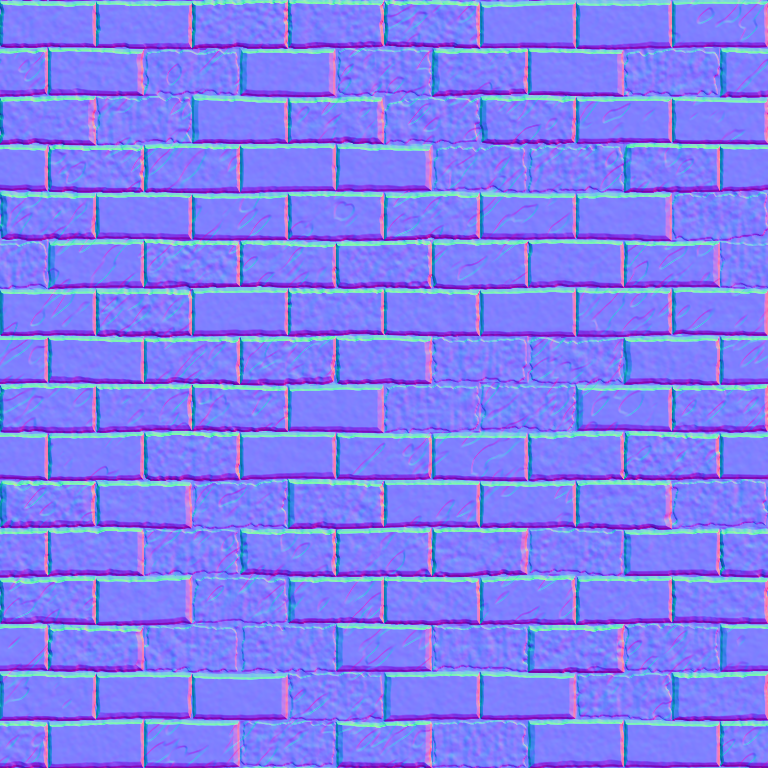
A three.js fragment shader for this texture map:

```glsl
// Tangent-space normal map of a worn running-bond brick wall, 8 bricks by 16 rows.
// A height field (bevelled bricks, sunken bricks, chips and grain) is built from
// distances to the brick edges and cellular lumps, then differentiated.
varying vec2 vUv;

const vec2  BRICKS = vec2(8.0, 16.0);   // repeats across and up
const float SUNKEN_SHARE = 0.17;        // share of bricks set back in the wall
const float RAISED_HEIGHT = 0.0095;
const float SUNKEN_HEIGHT = 0.0016;
const float JOINT_HALF = 0.0006;        // flat mortar beside each brick
const float SIDE_NARROW = 0.0036;       // side bevel next to a raised brick
const float SIDE_WIDE = 0.0080;         // side bevel next to a sunken brick
const float BED_BEVEL = 0.0060;         // top and bottom bevel
const float CHIP = 0.0012;              // raggedness of the edges
const float GRAIN = 0.00042;
const float BOW = 0.0011;               // waviness of the courses
const float SAMPLE_STEP = 0.0010;       // half width of the slope filter
const float TAU = 6.2831853;

float hash(vec2 p) {
  vec3 q = fract(p.xyx * 0.1031);
  q += dot(q, q.yzx + 33.33);
  return fract((q.x + q.y) * q.z);
}

// Tiling cellular noise: signed soft lumps, one per cell
float lumps(vec2 p, vec2 freq) {
  p *= freq;
  vec2 cell = floor(p), f = p - cell;
  float sum = 0.0;
  for (int j = -1; j <= 1; j++) {
    for (int i = -1; i <= 1; i++) {
      vec2 g = vec2(float(i), float(j));
      vec2 id = mod(cell + g, freq);
      vec2 d = g + 0.2 + 0.6 * vec2(hash(id), hash(id + 57.3)) - f;
      float fall = max(0.0, 1.0 - dot(d, d));
      sum += (hash(id + 113.7) * 2.0 - 1.0) * fall * fall;
    }
  }
  return sum;
}

float isSunken(vec2 id) {
  return step(hash(mod(id, BRICKS) + 7.7), SUNKEN_SHARE);
}

// Bevel with a steep outer foot and a gentle shoulder
float footBevel(float t) {
  t = clamp(t, 0.0, 1.0);
  return min(2.2 * t, 0.45 + 0.55 * t);
}

// Bevel with a gentle foot and a steep lip at the face
float lipBevel(float t) {
  return 1.0 - footBevel(1.0 - t);
}

float wallHeight(vec2 uv) {
  // Locate the brick in its slightly wavy course
  vec2 p = uv;
  p.y += BOW * (sin(TAU * (2.0 * uv.x + 5.0 * uv.y))
       + 0.6 * sin(TAU * (5.0 * uv.x - 3.0 * uv.y)));
  p *= BRICKS;
  float row = floor(p.y);
  p.x += 0.5 * (1.0 - mod(row, 2.0));
  vec2 id = mod(floor(p), BRICKS);
  vec2 f = fract(p);
  float sunken = isSunken(id);
  float style = hash(id + 31.1);

  // Ragged distances to left, bottom, right and top edges
  float rough = lumps(uv, vec2(72.0));
  float fine = lumps(uv, vec2(170.0));
  float chip = CHIP * (rough + 0.7 * fine) * mix(0.5 + style, 2.6, sunken);
  vec4 raw = vec4(f, 1.0 - f) / BRICKS.xyxy;
  vec4 edge = min(raw, raw - JOINT_HALF - 0.0022 * sunken + chip);

  // Bevel widths: wide beside sunken bricks, wedge-shaped below and above
  float leftWidth = mix(SIDE_NARROW, SIDE_WIDE, isSunken(id - vec2(1.0, 0.0)));
  float rightWidth = mix(SIDE_NARROW, SIDE_WIDE, isSunken(id + vec2(1.0, 0.0)));
  float bottomWidth = BED_BEVEL * mix(0.6 + 0.8 * hash(id + 3.1),
                                      0.6 + 0.8 * hash(id + 5.9), f.x);
  float topWidth = BED_BEVEL * mix(0.75 + 0.4 * hash(id + 11.3),
                                   0.75 + 0.4 * hash(id + 17.9), f.x);
  vec4 width = mix(vec4(leftWidth, bottomWidth, rightWidth, topWidth),
                   vec4(0.0022), sunken);
  vec4 t = edge / width;
  float body = min(min(footBevel(t.x), footBevel(t.z)),
                   min(footBevel(t.y), lipBevel(t.w)));
  float h = body * mix(RAISED_HEIGHT * (0.85 + 0.3 * style), SUNKEN_HEIGHT, sunken);

  // Grain, slanted gouges, and upright scratches on sunken bricks
  float wear = mix(0.35 + 1.3 * style * style, 1.3, sunken);
  h += GRAIN * wear * (fine + 1.3 * rough);
  vec2 slant = vec2(uv.x + uv.y, uv.y - uv.x);
  float gouge = smoothstep(0.3, 0.65, lumps(slant, vec2(26.0, 80.0)));
  h -= 0.0011 * gouge * step(0.35, hash(id + 23.5));
  h += sunken * 0.0005 * lumps(uv, vec2(160.0, 30.0));
  return h;
}

void main() {
  // Central differences also smooth the bevel edges
  vec2 e = vec2(SAMPLE_STEP, 0.0);
  vec2 slope = vec2(wallHeight(vUv + e.xy) - wallHeight(vUv - e.xy),
                    wallHeight(vUv + e.yx) - wallHeight(vUv - e.yx)) / (2.0 * SAMPLE_STEP);
  vec3 normal = normalize(vec3(-slope, 1.0));
  gl_FragColor = vec4(normal * 0.5 + 0.5, 1.0);
}
```
